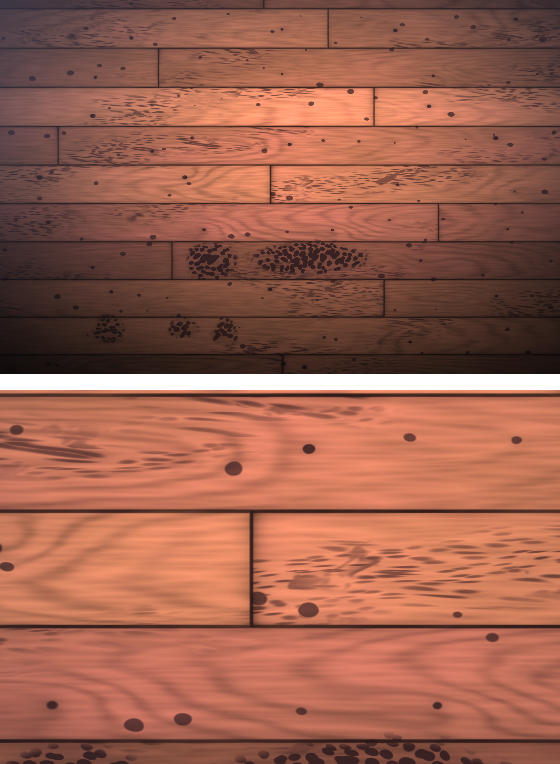
Top: the whole. Bottom: its middle third, enlarged.
Write a Shadertoy shader that draws this texture.

```glsl
// Worn wooden floor: staggered planks with grain, knots and stains under a warm pool of light.

const float ASPECT = 1.5;
const float FIRST_SEAM = 0.0234;    // distance of the first seam from the top
const float ROW_HEIGHT = 0.1059;    // height of the upper rows
const float ROW_SHRINK = 0.00035;   // slight narrowing toward the bottom
const float SEAM_WIDTH = 0.0016;
const float KNOT_SPACING = 0.42;
const float KNOT_RADIUS = 0.008;
const vec2 LIGHT_CENTER = vec2(0.54, 0.60);
const vec2 LIGHT_FALLOFF = vec2(3.8, 3.3);
const vec3 WOOD = vec3(0.95, 0.575, 0.415);
const vec3 RED_WOOD = vec3(0.89, 0.50, 0.41);
const vec3 STAIN = vec3(0.22, 0.12, 0.13);
const vec3 SEAM = vec3(0.18, 0.10, 0.09);
const vec3 HAZE = vec3(0.105, 0.115, 0.165);

// Per row: butt joint position, tone, redness
const vec3 ROWS[11] = vec3[11](
    vec3(0.471, 0.70, 0.3), vec3(0.586, 0.95, 0.0), vec3(0.283, 0.86, 0.1),
    vec3(0.668, 1.10, 0.1), vec3(0.104, 0.97, 0.4), vec3(0.483, 1.06, 0.1),
    vec3(0.783, 1.02, 0.8), vec3(0.307, 0.76, 0.6), vec3(0.686, 0.90, 0.1),
    vec3(2.0, 0.96, 0.0), vec3(0.505, 0.82, 0.1));

// Tread stains: center and half size
const vec4 TREADS[5] = vec4[5](
    vec4(0.372, 0.302, 0.045, 0.052), vec4(0.560, 0.308, 0.100, 0.046),
    vec4(0.193, 0.122, 0.036, 0.038), vec4(0.325, 0.125, 0.030, 0.032),
    vec4(0.400, 0.105, 0.024, 0.044));

vec2 hash2(vec2 p) {
    return fract(sin(vec2(dot(p, vec2(127.1, 311.7)), dot(p, vec2(269.5, 183.3)))) * 43758.5);
}

// Distance to the nearest scattered point
float cells(vec2 p) {
    vec2 base = floor(p);
    float nearest = 2.0;
    for (int j = -1; j <= 1; j++)
        for (int i = -1; i <= 1; i++) {
            vec2 cell = base + vec2(i, j);
            nearest = min(nearest, distance(p, cell + hash2(cell)));
        }
    return nearest;
}

// Layered, rotated sines, roughly -1 to 1
float waves(vec2 p) {
    float sum = 0.0, amp = 0.55;
    for (int i = 0; i < 5; i++) {
        sum += amp * sin(p.x + 1.6 * sin(p.y));
        p = mat2(1.5, 1.1, -1.1, 1.5) * p + 1.3;
        amp *= 0.6;
    }
    return sum;
}

float line(float dist, float aa) {
    return 1.0 - smoothstep(SEAM_WIDTH - aa, SEAM_WIDTH + aa, abs(dist));
}

void mainImage(out vec4 fragColor, in vec2 fragCoord) {
    vec2 uv = fragCoord / iResolution.xy;
    vec2 p = uv * vec2(ASPECT, 1.0);
    float aa = 0.8 / iResolution.y;

    // Rows and the planks within them
    float drop = 1.0 - uv.y - FIRST_SEAM;
    float depth = 1.0 + (ROW_HEIGHT - sqrt(ROW_HEIGHT * ROW_HEIGHT - 4.0 * ROW_SHRINK * drop)) / (2.0 * ROW_SHRINK);
    float row = clamp(floor(depth), 0.0, 10.0);
    float across = depth - row;
    vec3 plank = ROWS[int(row)];
    float side = step(plank.x, uv.x);
    vec2 seed = hash2(vec2(row + 3.0, side * 7.0 + 1.0));
    vec2 q = vec2(p.x, across * ROW_HEIGHT);

    // Knots, one per stretch of plank, of uneven size
    float stretch = floor(q.x / KNOT_SPACING + seed.x);
    vec2 spot = hash2(vec2(stretch, row * 3.0 + side));
    vec2 knotPos = vec2((stretch + 0.3 + 0.4 * spot.x - seed.x) * KNOT_SPACING, ROW_HEIGHT * (0.25 + 0.5 * spot.y));
    vec2 toKnot = q - knotPos;
    float bend = exp(-dot(toKnot * vec2(14.0, 42.0), toKnot * vec2(14.0, 42.0)));

    // Grain: thin dark lines in long arches, bent around knots, plus fine fibres
    vec2 arch = vec2((q.x - ASPECT * seed.y) * 0.11, q.y - ROW_HEIGHT * (0.3 + 0.4 * seed.x));
    float warp = waves(vec2(q.x * 4.0, q.y * 30.0) + seed * 40.0);
    float rings = length(arch) + 0.004 * warp + 0.014 * bend;
    float grain = pow(0.5 + 0.5 * sin(rings * mix(520.0, 760.0, seed.y) + 0.5 * warp), 2.5);
    float fibre = cells(vec2(q.x * 13.0, q.y * 185.0) + seed * 50.0 + 0.7 * warp);
    float blotch = waves(p * vec2(7.0, 21.0) + seed * 30.0);
    float figure = 0.03 + 0.13 * smoothstep(-0.2, 0.8, waves(p * vec2(4.0, 11.0) + seed * 11.0));
    float shade = 0.98 - figure * grain + 0.17 * (fibre - 0.45) + 0.085 * blotch;
    shade *= plank.y * mix(0.93, 1.05, seed.x);

    vec3 color = mix(WOOD, RED_WOOD, clamp(plank.z + 0.3 * blotch, 0.0, 1.0)) * shade;

    // Worn areas holding fine dark streaks and ragged marks
    float worn = smoothstep(0.0, 0.9, waves(p * vec2(5.0, 17.0) + seed * 60.0));
    float streak = 1.0 - smoothstep(0.12, 0.42, cells(vec2(q.x * 25.0, q.y * 165.0) + 1.8 * warp + seed * 20.0));
    float marks = smoothstep(0.55, 0.95, waves(p * vec2(31.0, 64.0) + seed * 9.0 + warp));
    float dirt = worn * max(0.62 * streak, 0.5 * marks);

    // Knot cores with a faint halo, and sparse flecks of uneven size
    float radius = KNOT_RADIUS * mix(0.35, 1.0, spot.x);
    float core = length(toKnot * vec2(0.8, 1.0)) + 0.0022 * warp;
    dirt = max(dirt, 0.88 * (1.0 - smoothstep(radius * 0.5, radius, core)));
    dirt = max(dirt, 0.25 * exp(-core / radius * 0.7));
    float fleckSize = 0.035 + 0.035 * blotch;
    dirt = max(dirt, 0.7 * (1.0 - smoothstep(fleckSize, fleckSize + 0.02, cells(p * vec2(8.0, 11.0) + 0.03 * warp))));

    // Tread stains: lumps that merge toward the middle
    float lumps = cells(p * vec2(64.0, 76.0) + 0.9 * blotch) + 0.1 * marks;
    for (int i = 0; i < 5; i++) {
        float reach = length((uv - TREADS[i].xy) / TREADS[i].zw) + 0.25 * blotch;
        float tread = 1.0 - smoothstep(0.42, 0.56, lumps + 0.3 * (reach - 0.4));
        float strength = i < 2 ? 0.9 : 0.75;
        dirt = max(dirt, strength * max(tread, 0.2) * (1.0 - smoothstep(0.8, 1.1, reach)));
    }
    color = mix(color, STAIN, dirt);

    // Seams of uneven strength, butt joints and the grime beside them
    float seamDist = min(across, 1.0 - across) * ROW_HEIGHT;
    float jointDist = abs(uv.x - plank.x) * ASPECT;
    float grime = 0.28 * exp(-seamDist * 210.0) + 0.32 * exp(-jointDist * 140.0);
    color *= 1.0 - grime * (0.8 + 0.6 * blotch);
    float wear = 0.84 + 0.14 * waves(vec2(p.x * 17.0, floor(depth + 0.5) * 5.0));
    float gap = max(line(seamDist, aa) * wear, 0.85 * line(jointDist, aa));
    color = mix(color, SEAM, clamp(gap, 0.0, 0.95));

    // Pool of light fading to a cool haze, strongest at the upper left
    vec2 away = uv - LIGHT_CENTER;
    float light = exp(-1.05 * pow(dot(away * away, LIGHT_FALLOFF), 1.12));
    float haze = (1.0 - light) * mix(0.12, 1.25, smoothstep(0.0, 0.75, uv.y)) * (1.3 - 0.5 * uv.x);
    color = color * light + HAZE * haze;
    fragColor = vec4(clamp(color, 0.0, 1.0), 1.0);
}
```
